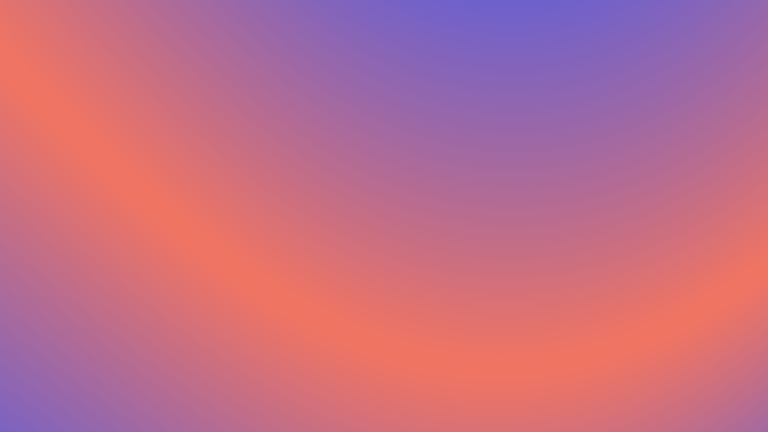
Give the GLSL for this background, as a WebGL 1 fragment shader.

```glsl
precision highp float;

uniform vec2 u_resolution;

// Height of the warm crest: a broad cosine valley
float crestHeight(float x) {
  return 0.148 + 0.838 * (1.0 - cos(1.235 * (x - 1.157)));
}

// Signed falloff from the crest, steeper and more curved to the right
float crestField(vec2 p) {
  float rise = p.y - crestHeight(p.x);
  float slope = 0.9 + p.x * (0.46 - 0.11 * p.x);
  float bend = 0.12 + 0.03 * pow(p.x, 4.0);
  return rise * (slope - bend * rise);
}

void main() {
  vec2 p = gl_FragCoord.xy / u_resolution.y;
  p.x *= (16.0 / 9.0) * u_resolution.y / u_resolution.x;

  // Rounded fold keeps the crest soft
  float field = crestField(p);
  float coolness = sqrt(field * field + 0.0008) - 0.024;

  vec3 coral = vec3(0.945, 0.457, 0.383);
  vec3 indigo = vec3(0.40, 0.375, 0.825);
  gl_FragColor = vec4(mix(coral, indigo, clamp(coolness, 0.0, 1.0)), 1.0);
}
```
